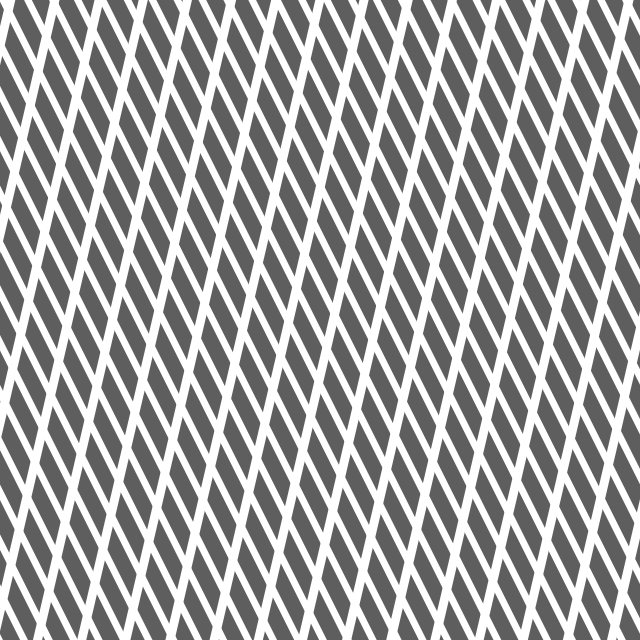
Write a WebGL 2 fragment shader that draws this pattern.

```glsl
#version 300 es
precision highp float;
// Slanted lattice: two families of parallel white bars cross over a grey ground,
// leaving long leaning diamonds. Each family is a periodic distance to a line,
// and the two coverages are combined as a union.

uniform vec2 u_resolution;
out vec4 outColor;

const vec3 GROUND_GREY = vec3(0.37);
const vec3 BAR_WHITE = vec3(1.0);

// Lean is the change in x per unit of y; the other values are measured along x.
const float RISING_LEAN = 0.2342;
const float RISING_START = 0.4036;
const float RISING_SPACING = 0.0690;
const float RISING_WIDTH = 0.0143;

const float FALLING_LEAN = -0.5;
const float FALLING_START = 0.7383;
const float FALLING_SPACING = 0.03893;
const float FALLING_WIDTH = 0.0121;

// Coverage of a family of parallel bars, with edges one pixel soft.
float bars(vec2 p, float lean, float start, float spacing, float width, float pixel) {
    float phase = (p.x - lean * p.y - start) / spacing;
    float alongX = abs(fract(phase + 0.5) - 0.5) * spacing;
    float edgeDistance = (alongX - 0.5 * width) * inversesqrt(1.0 + lean * lean);
    return clamp(0.5 - edgeDistance / pixel, 0.0, 1.0);
}

void main() {
    float pixel = 1.0 / min(u_resolution.x, u_resolution.y);
    vec2 p = gl_FragCoord.xy * pixel;

    float rising = bars(p, RISING_LEAN, RISING_START, RISING_SPACING, RISING_WIDTH, pixel);
    float falling = bars(p, FALLING_LEAN, FALLING_START, FALLING_SPACING, FALLING_WIDTH, pixel);

    // Union of both families
    float lattice = 1.0 - (1.0 - rising) * (1.0 - falling);
    outColor = vec4(mix(GROUND_GREY, BAR_WHITE, lattice), 1.0);
}
```
